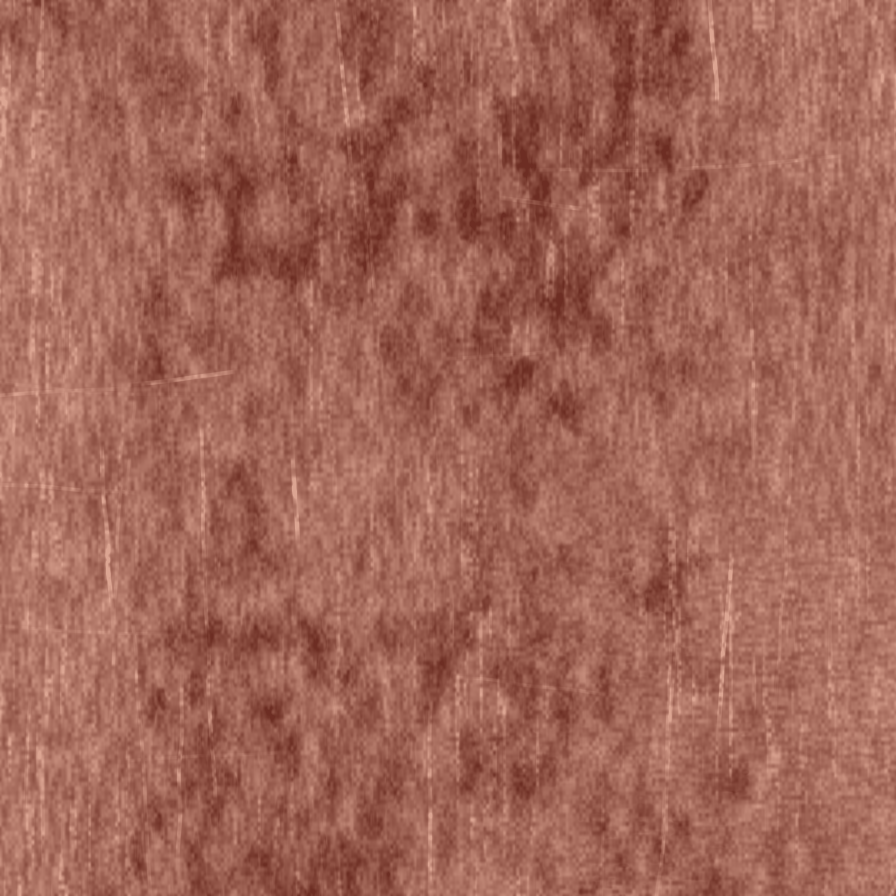
Write a WebGL 2 fragment shader that draws this texture.

```glsl
#version 300 es
precision highp float;

uniform vec2 u_resolution;
out vec4 fragColor;

// Palette ends; tone 0 is the deep stain, tone 1 the bare scratch
const vec3 DARK_COLOR = vec3(0.53, 0.29, 0.24);
const vec3 LIGHT_COLOR = vec3(0.82, 0.60, 0.53);
const float BASE_TONE = 0.41;
const float MIN_TONE = -0.36;
const float MAX_TONE = 1.15;

// Feature sizes, in cells per canvas height
const vec2 STAIN_SCALE = vec2(6.0, 3.6);
const vec2 MOTTLE_SCALE = vec2(46.0, 24.0);
const vec2 FIBRE_SCALE = vec2(210.0, 46.0);
const vec2 WEAVE_SCALE = vec2(60.0, 210.0);
const vec2 SPECK_SCALE = vec2(270.0, 200.0);
const vec2 STREAK_SCALE = vec2(190.0, 13.0);

// Feature strengths
const float STAIN_AMOUNT = 0.62;
const float MOTTLE_AMOUNT = 0.62;
const float FIBRE_AMOUNT = 0.46;
const float SPECK_AMOUNT = 0.42;
const float PIT_AMOUNT = 0.32;
const float STREAK_AMOUNT = 0.42;
const float SCRATCH_AMOUNT = 0.75;

const int UPRIGHT_SCRATCHES = 30;
const int LEVEL_SCRATCHES = 11;

float hash(vec2 p) {
    return fract(sin(dot(p, vec2(12.9898, 78.233))) * 43758.5453);
}

float noise(vec2 p) {
    vec2 cell = floor(p);
    vec2 f = fract(p);
    f = f * f * (3.0 - 2.0 * f);
    float low = mix(hash(cell), hash(cell + vec2(1.0, 0.0)), f.x);
    float high = mix(hash(cell + vec2(0.0, 1.0)), hash(cell + 1.0), f.x);
    return mix(low, high, f.y);
}

float fbm(vec2 p) {
    float sum = 0.0;
    float weight = 0.533;
    for (int i = 0; i < 4; i++) {
        sum += weight * noise(p);
        p = p * 2.03 + vec2(17.3, 9.1);
        weight *= 0.5;
    }
    return sum;
}

// One broken hairline running along y, tapered at both ends
float scratch(vec2 p, float seed, float maxTilt, float maxBend) {
    vec2 center = vec2(hash(vec2(seed, 1.0)), hash(vec2(seed, 2.0)));
    float halfLength = mix(0.05, 0.30, pow(hash(vec2(seed, 3.0)), 1.6));
    float tilt = (hash(vec2(seed, 4.0)) - 0.5) * maxTilt;
    float bend = (hash(vec2(seed, 5.0)) - 0.5) * maxBend;
    float strength = mix(0.25, 1.0, pow(hash(vec2(seed, 6.0)), 1.8));

    float along = p.y - center.y;
    float wobble = 0.003 * (noise(vec2(p.y * 22.0, seed * 7.0)) - 0.5);
    float offset = abs(p.x - center.x - tilt * along - bend * along * along - wobble);
    float width = mix(0.0006, 0.0016, strength);
    float soft = 0.0012 + 0.5 / u_resolution.y;
    float line = 1.0 - smoothstep(width, width + soft, offset);
    float taper = 1.0 - smoothstep(0.55, 1.0, abs(along) / halfLength);
    float breaks = smoothstep(0.15, 0.7, noise(vec2(seed * 5.0, p.y * 95.0)));
    return line * taper * strength * mix(0.3, 1.0, breaks);
}

void main() {
    vec2 uv = gl_FragCoord.xy / u_resolution.y;
    float across = gl_FragCoord.x / u_resolution.x;

    // Broad stains, heavier toward the middle and cleaner at the sides
    float sideWear = smoothstep(0.15, 0.55, abs(across - 0.45));
    float levelZone = smoothstep(0.4, 0.7, across) * (1.0 - smoothstep(0.35, 0.55, uv.y));
    float stain = fbm(uv * STAIN_SCALE + vec2(3.7, 11.2));
    stain += 0.10 - 0.16 * sideWear - 0.08 * levelZone;
    float stained = smoothstep(0.42, 0.68, stain);

    // Mottling and fine grain, upright except in the level zone
    float mottle = fbm(uv * MOTTLE_SCALE) - 0.5;
    float fibre = noise(uv * FIBRE_SCALE) - 0.5;
    float weave = noise(uv * WEAVE_SCALE + 31.0) - 0.5;
    float grain = mix(fibre, weave, 0.7 * levelZone);
    float speck = noise(uv * SPECK_SCALE + 57.0) - 0.5;

    float tone = BASE_TONE;
    tone -= STAIN_AMOUNT * (stain - 0.5);
    tone -= MOTTLE_AMOUNT * mottle * mix(0.65, 1.25, stained);
    tone += FIBRE_AMOUNT * grain;
    tone += SPECK_AMOUNT * speck;

    // Dark pits gather inside the stains
    float pits = smoothstep(0.52, 0.78, 0.5 + mottle + 0.5 * grain);
    tone -= PIT_AMOUNT * pits * stained;

    // Pale rubbed streaks, mostly near the sides
    float rubbed = smoothstep(0.45, 0.72, fbm(uv * vec2(9.0, 4.0) + 71.0) + 0.14 * sideWear);
    float streak = smoothstep(0.58, 0.9, noise(uv * STREAK_SCALE + 83.0));
    tone += STREAK_AMOUNT * streak * mix(0.2, 1.0, rubbed) * (0.7 + speck);

    // Long scratches in both directions
    float scratches = 0.0;
    for (int i = 0; i < UPRIGHT_SCRATCHES; i++) {
        scratches = max(scratches, scratch(vec2(across, uv.y), float(i) + 3.0, 0.16, 0.12));
    }
    for (int i = 0; i < LEVEL_SCRATCHES; i++) {
        scratches = max(scratches, 0.75 * scratch(vec2(uv.y, across), float(i) + 61.0, 0.3, 0.7));
    }
    tone += SCRATCH_AMOUNT * scratches * (0.8 + 0.6 * speck);

    tone = clamp(tone, MIN_TONE, MAX_TONE);
    fragColor = vec4(mix(DARK_COLOR, LIGHT_COLOR, tone), 1.0);
}
```
